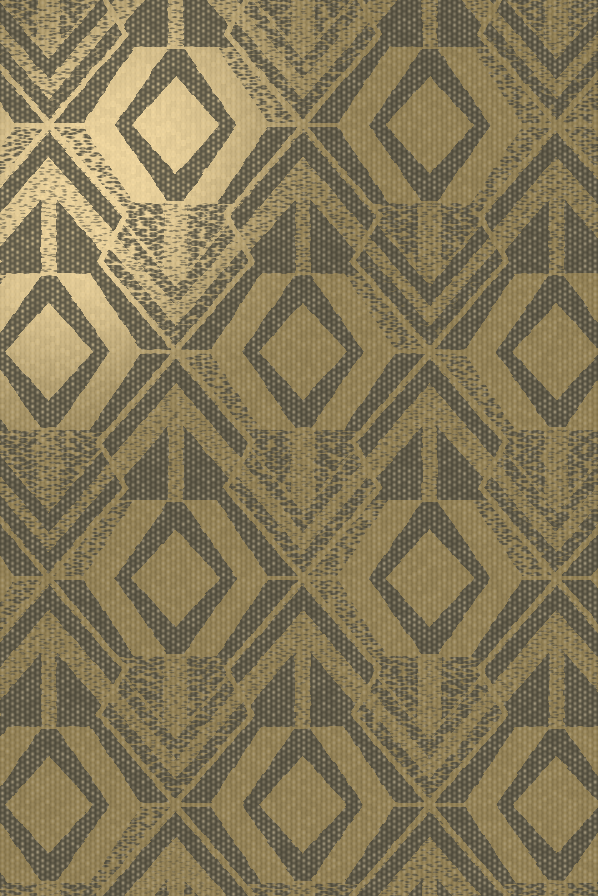
A WebGL 2 fragment shader for this pattern:

```glsl
#version 300 es
precision highp float;

#define SPAN 512.0                  // design units across the canvas
#define HALF_CELL vec2(108.7, 194.0)
#define FIRST_CENTRE vec2(150.5, 107.0)
#define THREAD vec2(4.3, 4.8)       // weave pitch
#define STREAK vec2(7.5, 2.6)       // size of worn streaks
#define OUTLINE 2.6
#define SLOPE 1.16                  // steepness of the chevrons
#define GLOW_CENTRE vec2(85.0, 160.0)
#define GLOW_RADIUS vec2(140.0, 175.0)
#define GOLD vec3(0.605, 0.53, 0.345)
#define SHINE vec3(0.95, 0.85, 0.63)
#define DARK vec3(0.365, 0.345, 0.275)

uniform vec2 u_resolution;
out vec4 fragColor;

float pixel; // one screen pixel in design units

float hash(vec2 p) {
  vec3 q = fract(p.xyx * vec3(0.1031, 0.103, 0.0973));
  q += dot(q, q.yzx + 33.33);
  return fract((q.x + q.y) * q.z);
}

float fill(float d) { return clamp(0.5 + d / pixel, 0.0, 1.0); }

float band(float x, float lo, float hi) { return fill(x - lo) * fill(hi - x); }

// Distance to the nearest scattered point
float cellular(vec2 p) {
  vec2 cell = floor(p);
  float nearest = 2.0;
  for (int y = -1; y <= 1; y++)
    for (int x = -1; x <= 1; x++) {
      vec2 c = cell + vec2(x, y);
      vec2 site = c + vec2(hash(c), hash(c + 57.3));
      nearest = min(nearest, length(p - site));
    }
  return nearest;
}

// Horizontal room left inside the zigzag cell outline
float margin(vec2 q) {
  float b = abs(q.y);
  float wing = mix(HALF_CELL.x, 43.0, b / 77.0);
  float waist = mix(43.0, HALF_CELL.x - 43.0, (b - 77.0) / (HALF_CELL.y - 154.0));
  float tip = (HALF_CELL.x - 43.0) * (HALF_CELL.y - b) / 77.0;
  float halfWidth = b < 77.0 ? wing : (b < HALF_CELL.y - 77.0 ? waist : tip);
  return halfWidth - abs(q.x);
}

// Share of dark yarn at a point of one cell
float coverage(vec2 q, vec2 id) {
  float a = abs(q.x), b = abs(q.y);
  float inside = fill((margin(q) - OUTLINE) * 0.7);
  bool above = q.y < 0.0;

  // Diamond ring with clipped tips
  float ring = fill((1.0 - a / 52.0 - b / 75.0) * 42.0)
             * fill((a / 38.0 + b / 42.0 - 1.0) * 27.0) * fill(65.0 - b);

  // Four slanted side bars, some of them worn
  float wear = hash(id * 3.7 + sign(q) * 1.3 + 11.0);
  float bar = fill((a - 80.0 + 0.667 * b) * 0.83) * band(b, 1.8, 68.0);
  bar *= inside * (wear < 0.36 ? 0.4 : 1.0);

  // Chevrons and stem between diamonds
  float e = HALF_CELL.y - b - SLOPE * a;
  float age = hash(id + (above ? 5.1 : 23.7));
  float solid = age < 0.4 ? 0.55 : 1.0;
  float gem;
  if (above) {
    float tent = fill(e - 56.0) * fill(a - 6.5);
    gem = max(band(e, 6.0, 27.0), tent * solid);
    gem = max(gem, 0.16 + 0.16 * age);
  } else {
    gem = band(e, 5.0, 22.0) * mix(0.5, 1.0, age);
    gem = max(gem, band(e, 39.0, 56.0) * solid);
    gem = max(gem, fill(e - 60.0) * fill(a - 10.0) * 0.52);
    gem = max(gem, 0.2 + 0.14 * age);
  }
  gem *= inside * fill(b - 67.0);
  return max(ring, max(bar, gem));
}

void main() {
  pixel = SPAN / u_resolution.x;
  vec2 p = vec2(gl_FragCoord.x, u_resolution.y - gl_FragCoord.y) * pixel;

  // Threads shift the outlines a little, row by row
  vec2 thread = p / THREAD;
  vec2 s = p - FIRST_CENTRE;
  s.x += 1.6 * (hash(vec2(floor(thread.y), floor(p.x / 37.0))) - 0.5);

  // Choose between the two interleaved lattices
  vec2 period = 2.0 * HALF_CELL;
  vec2 idA = round(s / period);
  vec2 idB = round(s / period - 0.5) + 0.5;
  vec2 qA = s - idA * period, qB = s - idB * period;
  bool first = margin(qA) > margin(qB);
  float dark = coverage(first ? qA : qB, (first ? idA : idB) + 20.0);

  // Streaks break up the partly dark areas
  float grain = clamp(cellular(p / STREAK) * 1.05, 0.2, 0.8);
  float ink = smoothstep(-0.19, 0.19, dark - grain);

  // Metallic sheen on the gold yarn
  vec2 g = (p - GLOW_CENTRE) / GLOW_RADIUS;
  g.x += 0.35 * g.y;
  float glow = exp(-pow(dot(g, g), 1.6));
  vec3 gold = mix(GOLD, SHINE, glow);
  vec3 color = mix(gold, DARK * (1.0 + 0.1 * glow), ink);

  // Woven knots, offset on alternate ribs
  float rib = floor(thread.x);
  thread.y += 0.5 * mod(rib, 2.0);
  vec2 w = 0.5 - 0.5 * cos(6.28318 * thread);
  float tone = hash(vec2(rib, floor(thread.y)) + 3.0);
  float knot = w.x * w.y * (0.5 + 0.7 * tone);
  vec3 yarn = mix(vec3(0.69, 0.64, 0.53), SHINE, glow * 0.7);
  color = mix(color, yarn, knot * mix(0.5, 0.7, ink));
  color *= 1.0 - 0.13 * (1.0 - w.x) * (1.0 - 0.5 * w.y) * (1.0 - 0.6 * glow);
  color *= 0.99 + 0.06 * (tone - 0.5);
  fragColor = vec4(color, 1.0);
}
```
